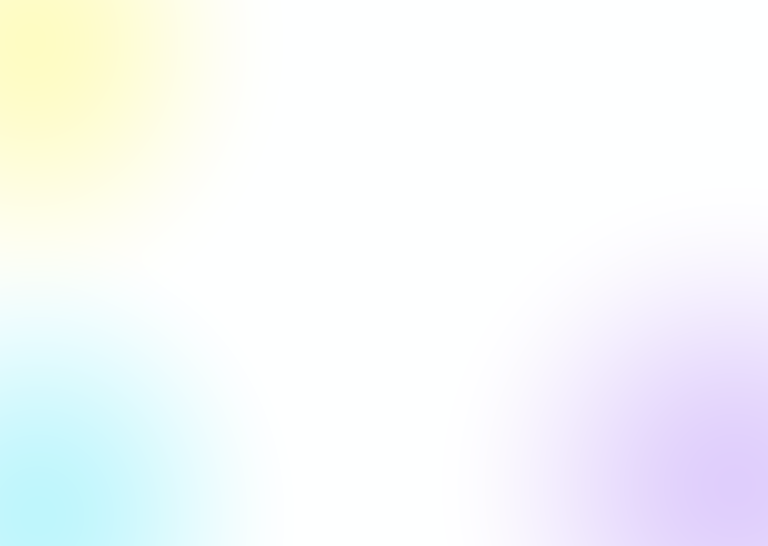
Give the GLSL for this background, as a Shadertoy shader.

```glsl
// Three soft pastel glows in the corners of a near-white sheet.
// Each glow is an elliptical distance with a smooth falloff; the glows
// are multiplied like layers of thin ink, so overlaps blend softly.

#define PAPER         vec3(0.997, 0.999, 0.999)
#define YELLOW_TINT   vec3(1.000, 0.988, 0.765)
#define CYAN_TINT     vec3(0.750, 0.965, 0.990)
#define VIOLET_TINT   vec3(0.878, 0.808, 0.988)
// Centres as fractions of the canvas, radii in canvas heights
#define YELLOW_CENTRE vec2(0.040, 0.925)
#define CYAN_CENTRE   vec2(0.050, 0.055)
#define VIOLET_CENTRE vec2(0.957, 0.110)
#define YELLOW_RADII  vec2(0.48, 0.54)
#define CYAN_RADII    vec2(0.50, 0.54)
#define VIOLET_RADII  vec2(0.56, 0.57)

// Ink layer: tint at the centre, clear (white) at the rim
vec3 glow(vec2 uv, vec2 centre, vec2 radii, vec3 tint) {
    vec2 offset = uv - centre;
    offset.x *= iResolution.x / iResolution.y;
    float strength = 1.0 - smoothstep(0.0, 1.0, length(offset / radii));
    return mix(vec3(1.0), tint, strength);
}

void mainImage(out vec4 fragColor, in vec2 fragCoord) {
    vec2 uv = fragCoord / iResolution.xy;

    vec3 color = PAPER;
    color *= glow(uv, YELLOW_CENTRE, YELLOW_RADII, YELLOW_TINT);
    color *= glow(uv, CYAN_CENTRE, CYAN_RADII, CYAN_TINT);
    color *= glow(uv, VIOLET_CENTRE, VIOLET_RADII, VIOLET_TINT);

    fragColor = vec4(color, 1.0);
}
```
